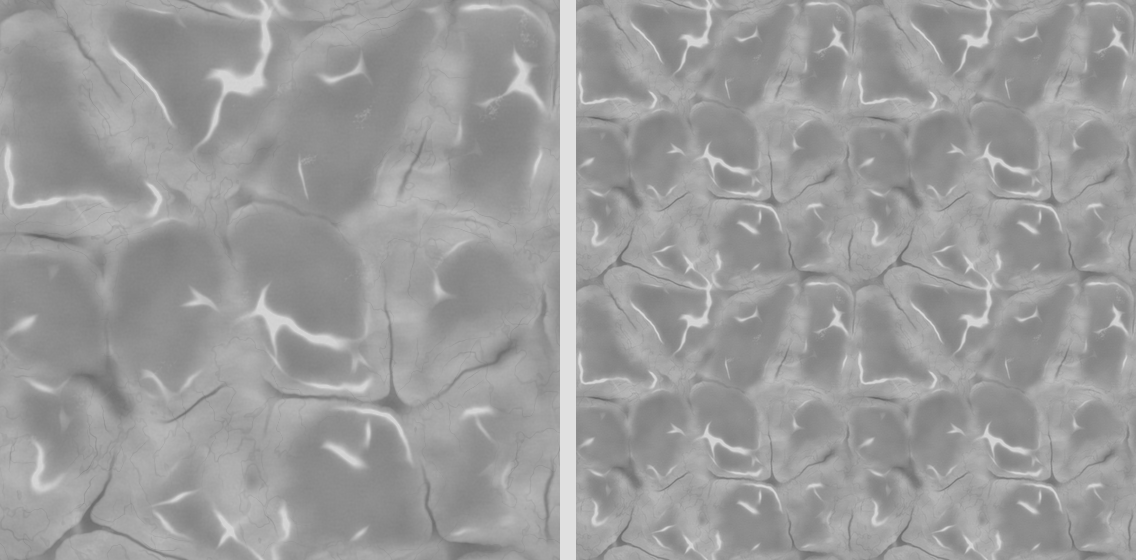
Left: one tile. Right: repeated 2 by 2.
Write a Shadertoy shader that draws this texture.

```glsl
// Grey organic membrane: smooth rounded cells parted by pale fibrous bands,
// with dark creases and white veins. Built from warped, wrapping Voronoi
// borders and wrapping gradient noise, so the result tiles.

const vec2  CELL_GRID = vec2(4.0, 3.0);
const vec2  VEIN_GRID = vec2(8.0, 7.0);
const float CELL_WARP = 0.050;
const float VEIN_WARP = 0.045;
const float BAND_MAX  = 0.078;
const float RIM_WIDTH = 0.0045;
const float VEIN_WIDTH = 0.0050;
const float CELL_TONE = 0.540;
const float BAND_TONE = 0.655;
const float VEIN_TONE = 0.840;
const float DARK_TONE = 0.360;
const vec3  TINT = vec3(1.0);

vec2 hash2(vec2 p) {
    vec2 k = vec2(dot(p, vec2(127.1, 311.7)), dot(p, vec2(269.5, 183.3)));
    return fract(sin(k) * 43758.5453);
}

float corner(vec2 cell, vec2 offset, vec2 f, vec2 period, float seed) {
    vec2 gradient = 2.0 * hash2(mod(cell + offset, period) + seed) - 1.0;
    return dot(gradient, f - offset);
}

// Gradient noise that wraps after a whole number of cells
float noise(vec2 p, vec2 period, float seed) {
    vec2 i = floor(p), f = fract(p);
    vec2 u = f * f * f * (f * (f * 6.0 - 15.0) + 10.0);
    float low  = mix(corner(i, vec2(0, 0), f, period, seed),
                     corner(i, vec2(1, 0), f, period, seed), u.x);
    float high = mix(corner(i, vec2(0, 1), f, period, seed),
                     corner(i, vec2(1, 1), f, period, seed), u.x);
    return mix(low, high, u.y);
}

float fbm(vec2 uv, vec2 freq, float seed, int octaves) {
    float sum = 0.0, gain = 1.0;
    for (int i = 0; i < octaves; i++) {
        sum += gain * noise(uv * freq, freq, seed + float(i) * 7.3);
        freq *= 2.0;
        gain *= 0.5;
    }
    return sum;
}

// Distance to the nearest Voronoi border, with rounded corners
float borderDistance(vec2 uv, vec2 grid, float seed) {
    vec2 p = uv * grid, home = floor(p), nearest = vec2(9.0);
    for (int k = 0; k < 25; k++) {
        vec2 c = home + vec2(k % 5 - 2, k / 5 - 2);
        vec2 r = (c + 0.1 + 0.8 * hash2(mod(c, grid) + seed) - p) / grid;
        if (dot(r, r) < dot(nearest, nearest)) nearest = r;
    }
    float sharpness = 18.0 * grid.x, sum = 0.0;
    for (int k = 0; k < 25; k++) {
        vec2 c = home + vec2(k % 5 - 2, k / 5 - 2);
        vec2 r = (c + 0.1 + 0.8 * hash2(mod(c, grid) + seed) - p) / grid;
        vec2 across = r - nearest;
        if (dot(across, across) > 1e-6)
            sum += exp(-sharpness * dot(0.5 * (nearest + r), normalize(across)));
    }
    return max(0.0, -log(sum) / sharpness);
}

float bell(float x, float width) {
    return exp(-x * x / (width * width));
}

void mainImage(out vec4 fragColor, in vec2 fragCoord) {
    vec2 uv = fragCoord / iResolution.xy;
    vec2 diagonal = vec2(uv.x - uv.y, uv.x + uv.y);
    vec2 warp = vec2(fbm(uv, vec2(4), 1.0, 5), fbm(uv, vec2(4), 20.0, 5));
    vec2 fineWarp = vec2(fbm(uv, vec2(7), 31.0, 3), fbm(uv, vec2(7), 47.0, 3));

    // Cells and the pale bands between them
    float edge = borderDistance(uv + CELL_WARP * warp, CELL_GRID, 3.0);
    float bandWidth = BAND_MAX * smoothstep(-0.4, 0.4, fbm(uv, vec2(3), 61.0, 2));
    float cloud = fbm(uv, vec2(6), 73.0, 5);
    float band = 1.0 - smoothstep(bandWidth - 0.025, bandWidth + 0.035,
                                  edge + 0.025 * cloud);
    float tone = CELL_TONE + 0.08 * fbm(uv + 0.05 * warp, vec2(5), 89.0, 5);
    float wisps = fbm(uv + 0.06 * warp, vec2(8, 13), 97.0, 5);
    tone = mix(tone, BAND_TONE + 0.12 * wisps, band);

    // Hair-thin strands that follow the bands
    float contour = abs(fract(edge * 32.0 + 2.0 * cloud) - 0.5);
    float strand = 1.0 - smoothstep(0.0, 0.09, contour);
    float strandMask = smoothstep(-0.1, 0.4, fbm(uv, vec2(9), 113.0, 3));
    float scratch = 1.0 - smoothstep(0.0, 0.05, abs(fbm(uv + 0.04 * warp, vec2(13, 11), 127.0, 4)));
    tone -= band * (0.06 * strand * strandMask + 0.035 * scratch);

    // Dark creases and smudges along the borders
    float creaseMask = smoothstep(-0.15, 0.35, fbm(uv, vec2(5), 139.0, 3));
    float smudgeMask = smoothstep(0.05, 0.5, fbm(uv, vec2(4, 5), 151.0, 3));
    float crease = 0.6 * creaseMask * bell(edge, 0.0035)
                 + 0.6 * smudgeMask * bell(edge, 0.018) * (0.9 + 0.8 * wisps);
    tone = mix(tone, DARK_TONE, clamp(crease, 0.0, 0.85));

    // White rims at the band edge and tapering veins inside the cells
    float rimMask = smoothstep(0.0, 0.4, fbm(uv, vec2(5), 163.0, 3));
    float rim = rimMask * (bell(edge - bandWidth, RIM_WIDTH)
              + 0.25 * bell(edge - bandWidth, 4.0 * RIM_WIDTH));
    float veinEdge = borderDistance(uv + VEIN_WARP * fineWarp, VEIN_GRID, 11.0);
    float veinMask = smoothstep(0.02, 0.42, fbm(uv, vec2(6), 179.0, 3));
    float vein = veinMask * (bell(veinEdge, VEIN_WIDTH * (0.4 + veinMask))
               + 0.2 * bell(veinEdge, 4.0 * VEIN_WIDTH));

    // Slanted, ragged pale flecks
    float grain = noise(uv * 200.0, vec2(200), 191.0);
    float fleck = smoothstep(0.36, 0.72, fbm(diagonal, vec2(11, 5), 197.0, 5) + 0.12 * grain);
    float white = rim + (1.0 - 0.7 * band) * (vein + 0.6 * fleck);
    tone = mix(tone, VEIN_TONE, clamp(white, 0.0, 0.95));

    tone += 0.02 * grain;
    fragColor = vec4(TINT * tone, 1.0);
}
```
